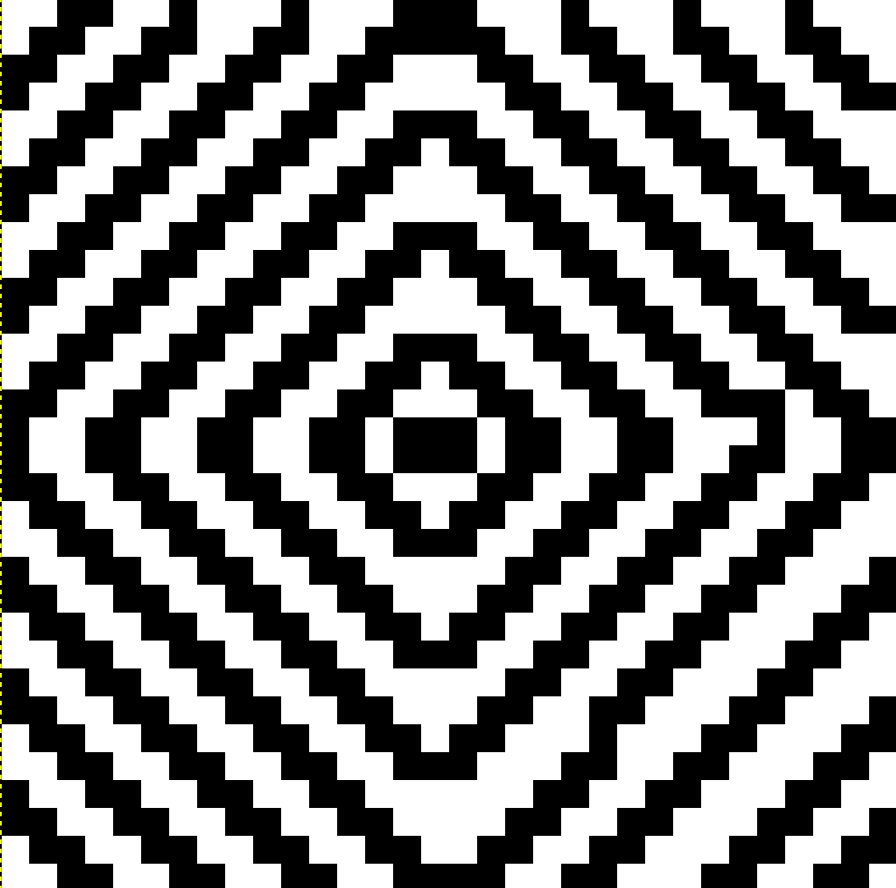
This pattern is drawn by a Shadertoy shader. Its source:

```glsl
const vec2 GRID = vec2(32.0, 31.83);
const vec2 GRID_OFFSET = vec2(-0.04, 0.04);
const vec3 INK = vec3(0.0);
const vec3 PAPER = vec3(1.0);
const vec3 TRIM = vec3(1.0, 1.0, 0.0);

// Extra ring spacing that opens up in the lower right quarter
int ringDrift(int ring, int rise) {
    int drift = (ring > 17 || (rise > 9 && ring > 13)) ? 1 : 0;
    return drift + (ring > 22 ? 1 : 0);
}

// Ink coverage of one cell; rows count down from the top
float cellInk(vec2 cell) {
    ivec2 c = ivec2(clamp(cell, vec2(0.0), vec2(31.0)));
    int across = abs(c.x - 15);
    int rise = c.y < 16 ? 15 - c.y : c.y - 16;
    int ring = across + rise;
    if (c.x > 15 && c.y > 15) ring -= ringDrift(ring, rise);

    // Two-cell diamond bands, thinned on the axis and outer rims
    int phase = ring % 4;
    bool topRim = c.y == 0 && c.x > 3 && across > 0;
    bool rightRim = c.x == 31 && c.y < 16;
    bool innerStep = phase == 3 && !topRim && !rightRim;
    bool outerStep = phase == 0 && across > 0;
    bool ink = innerStep || outerStep;

    // Solid core and small breaks in the symmetry
    if (rise == 0 && across < 2) ink = true;
    if (c == ivec2(15, 1) || c == ivec2(27, 14)) ink = true;
    if (c == ivec2(26, 15) || c == ivec2(22, 26)) ink = false;
    return ink ? 1.0 : 0.0;
}

// Box filter over the cells under one pixel
float smoothInk(vec2 p, vec2 width) {
    vec2 low = floor(p - 0.5 * width);
    vec2 high = floor(p + 0.5 * width);
    vec2 blend = clamp((p + 0.5 * width - high) / width, 0.0, 1.0);
    float upper = mix(cellInk(low), cellInk(vec2(high.x, low.y)), blend.x);
    float lower = mix(cellInk(vec2(low.x, high.y)), cellInk(high), blend.x);
    return mix(upper, lower, blend.y);
}

// Dashed hairline along the left border
float dashedEdge(vec2 uv, float lineWidth, float dashes, vec2 pixel) {
    float line = clamp((lineWidth - uv.x) / pixel.x + 0.5, 0.0, 1.0);
    float wave = abs(fract(uv.y * dashes) - 0.5);
    float soft = pixel.y * dashes * 0.5;
    return line * smoothstep(-soft, soft, wave - 0.25);
}

void mainImage(out vec4 fragColor, in vec2 fragCoord) {
    vec2 pixel = 1.0 / iResolution.xy;
    vec2 uv = fragCoord * pixel;
    vec2 p = vec2(uv.x, 1.0 - uv.y) * GRID + GRID_OFFSET;

    vec3 color = mix(PAPER, INK, smoothInk(p, GRID * pixel));

    // Dark gutter with bright dashes
    float gutter = 0.002;
    color = mix(color, INK, clamp((gutter - uv.x) / pixel.x + 0.5, 0.0, 1.0));
    color = mix(color, TRIM, dashedEdge(uv, gutter, 96.0, pixel));
    fragColor = vec4(color, 1.0);
}
```
